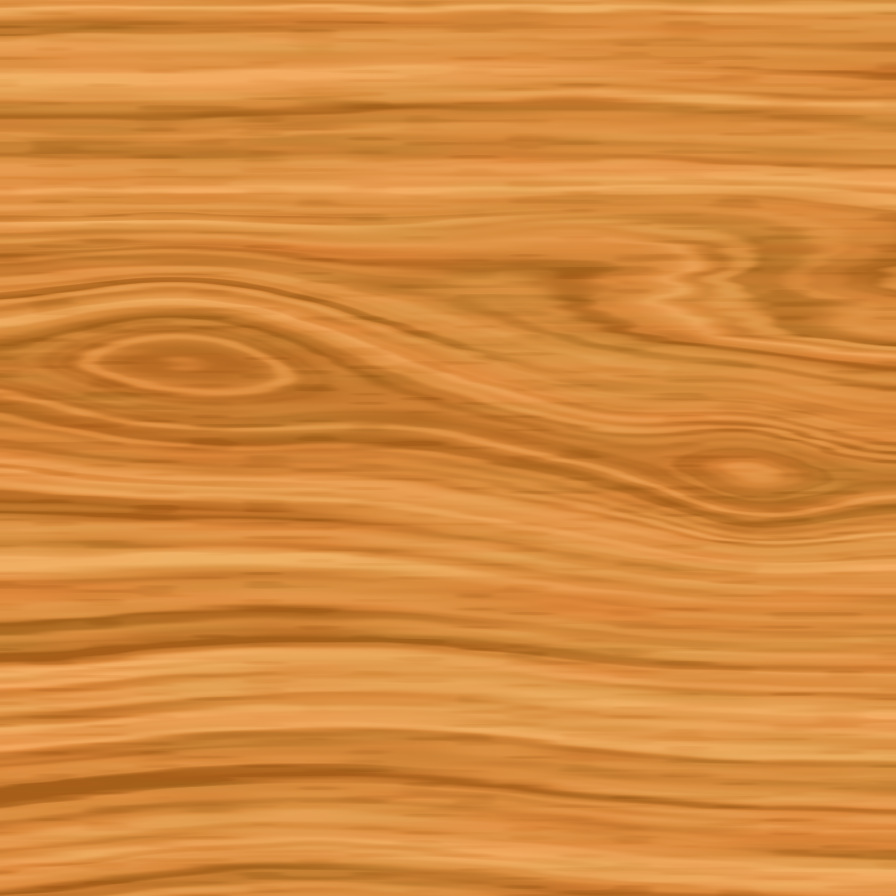
A Shadertoy shader for this texture:

```glsl
// Polished honey-coloured wood plank with flowing grain, two eyes and a rippled knot.

const vec3 DARK_BROWN = vec3(0.65, 0.375, 0.10);
const vec3 HONEY = vec3(0.855, 0.545, 0.235);
const vec3 PALE_GOLD = vec3(0.945, 0.68, 0.385);
const vec3 RED_TINT = vec3(0.02, -0.022, -0.012);

const float SPINE_Y = 0.55;                   // rest height of the dark heart band
const float SPINE_LEFT = 0.055;               // its offset at either side
const float SPINE_RIGHT = -0.105;
const float HEART_WIDTH = 0.020;
const float HEART_DARKNESS = 0.36;
const float HUMP = 0.05;                      // arch of the lower grain
const vec3 EYES[2] = vec3[2](                 // x, half length, half height
    vec3(0.21, 0.17, 0.076),
    vec3(0.84, 0.10, 0.050));
const vec2 KNOT_CENTER = vec2(1.0, 0.70);
const vec2 KNOT_RADII = vec2(0.50, 0.085);
const float KNOT_LEVEL = 0.22;
const float KNOT_SLOPE = 0.11;
const float KNOT_RIPPLE = 0.09;
const float KNOT_DARKNESS = 0.24;
const float FEATHER = 0.0045;
const float FIBRE_DARKNESS = 0.14;
const float BASE_TONE = 0.635;

float hash(vec2 p) {
    vec3 q = fract(p.xyx * vec3(0.1031, 0.1030, 0.0973));
    q += dot(q, q.yzx + 33.33);
    return fract((q.x + q.y) * q.z);
}

float noise(vec2 p) {
    vec2 i = floor(p), f = fract(p);
    f = f * f * f * (f * (f * 6.0 - 15.0) + 10.0);
    return mix(mix(hash(i), hash(i + vec2(1, 0)), f.x),
               mix(hash(i + vec2(0, 1)), hash(i + vec2(1, 1)), f.x), f.y);
}

float signedNoise(vec2 p) { return noise(p) - 0.5; }

float bell(float x) { return exp(-x * x); }

// Position relative to the knot, rippled so its contours form chevrons
vec2 knotSpace(vec2 p) {
    float ripple = signedNoise(vec2(p.x * 3.0, p.y * 32.0))
                 + 0.4 * signedNoise(vec2(p.x * 4.0 + 9.0, p.y * 80.0));
    return (p + vec2(KNOT_RIPPLE * ripple, 0.0) - KNOT_CENTER) / KNOT_RADII;
}

// Growth field: the grain lines follow its contours, the heart lies at zero
float growth(vec2 p, vec2 knot) {
    float v = p.y - SPINE_Y;
    float reach = v < 0.0 ? 0.20 : 0.15;
    v -= mix(SPINE_LEFT, SPINE_RIGHT, smoothstep(0.15, 0.95, p.x)) * bell(v / reach);
    v -= HUMP * bell((p.x - 0.38) / 0.38) * (1.0 - smoothstep(0.15, 0.6, p.y));
    v += 0.022 * signedNoise(p * vec2(2.2, 5.0) + 3.7);

    float eyeHeight = 0.0;
    for (int i = 0; i < 2; i++)
        eyeHeight += EYES[i].z * bell((p.x - EYES[i].x) / EYES[i].y);
    float q = sqrt(v * v + 0.0004) - eyeHeight * bell(v / 0.13);
    float field = q > 0.0 ? q * tanh(v / 0.02) : q;

    float r2 = dot(knot, knot);
    field = mix(field, KNOT_LEVEL + KNOT_SLOPE * knot.x, exp(-r2 * r2));
    return field + FEATHER * signedNoise(p * vec2(11.0, 160.0));
}

// Light and dark growth bands, from broad to fine
float bands(float x, float f) {
    float tone = 0.30 * signedNoise(vec2(x * 0.6 + 2.0, f * 24.0 + 40.0));
    tone += 0.50 * signedNoise(vec2(x * 0.7 + 7.0, f * 62.0 + 80.0));
    tone += 0.46 * signedNoise(vec2(x * 1.0 + 5.0, f * 135.0 + 160.0));
    float line = noise(vec2(x * 0.7 + 11.0, f * 70.0 + 120.0));
    return tone - 0.36 * smoothstep(0.70, 0.95, line);
}

void mainImage(out vec4 fragColor, in vec2 fragCoord) {
    vec2 p = fragCoord / iResolution.xy;
    vec2 knot = knotSpace(p);
    float f = growth(p, knot);

    // Grain, heart and knot
    float tone = BASE_TONE + bands(p.x, f);
    tone -= HEART_DARKNESS * bell(f / HEART_WIDTH);
    tone -= KNOT_DARKNESS * exp(-4.0 * dot(knot, knot));

    // Short fibres along the plank
    float fibre = noise(p * vec2(17.0, 200.0) + 21.0);
    tone -= FIBRE_DARKNESS * smoothstep(0.55, 0.95, fibre);
    tone += 0.16 * signedNoise(p * vec2(9.0, 150.0) + 50.0);
    tone = clamp(tone, 0.0, 1.0);

    // Colour ramp with faint reddish drifts
    vec3 color = tone < 0.5 ? mix(DARK_BROWN, HONEY, tone * 2.0)
                            : mix(HONEY, PALE_GOLD, tone * 2.0 - 1.0);
    float drift = signedNoise(vec2(p.x * 3.0 + 13.0, f * 38.0 + 200.0))
                + 0.8 * signedNoise(p * vec2(9.0, 90.0) + 31.0);
    color += RED_TINT * drift;
    fragColor = vec4(color, 1.0);
}
```
